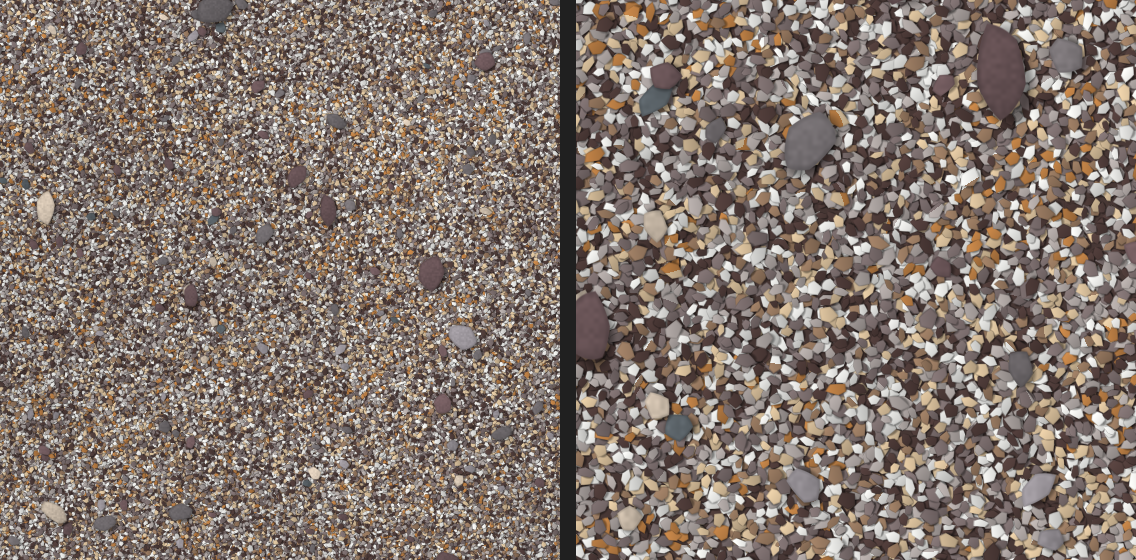
Left: the whole. Right: its middle third, enlarged.
Give the GLSL for this texture, as a WebGL 1 fragment shader.

```glsl
precision highp float;
// Coarse beach sand: tiny angular grains in mixed mineral colours with a
// scatter of smooth slate pebbles. Each layer is a jittered grid whose cells
// hold one rotated, faceted stone, painted over its own contact shadow.

uniform vec2 u_resolution;

#define FINE_GRID 140.0
#define COARSE_GRID 98.0
#define CHIP_GRID 42.0
#define PEBBLE_GRID 11.0
#define COARSE_DENSITY 0.42
#define CHIP_DENSITY 0.07
#define PEBBLE_DENSITY 0.10
#define SHADOW 0.38
#define PATCHINESS 0.16
#define GAP_COLOR vec3(0.27, 0.21, 0.20)

vec4 hash4(vec2 p, float seed) {
  vec4 q = fract((p.xyxy + seed) * vec4(0.1031, 0.1030, 0.0973, 0.1099));
  q += dot(q, q.wzxy + 33.33);
  return fract((q.xxyz + q.yzzw) * q.zywx);
}

float noise(vec2 p) {
  vec2 i = floor(p), f = fract(p);
  f = f * f * (3.0 - 2.0 * f);
  float low = mix(hash4(i, 3.7).x, hash4(i + vec2(1.0, 0.0), 3.7).x, f.x);
  float high = mix(hash4(i + vec2(0.0, 1.0), 3.7).x, hash4(i + 1.0, 3.7).x, f.x);
  return mix(low, high, f.y);
}

mat2 rotation(float a) {
  float c = cos(a), s = sin(a);
  return mat2(c, -s, s, c);
}

// Mineral colours of the small grains, from dark to pale to ochre
vec3 grainColor(float t) {
  if (t < 0.14) return vec3(0.29, 0.22, 0.21);
  if (t < 0.34) return vec3(0.45, 0.40, 0.40);
  if (t < 0.52) return vec3(0.63, 0.60, 0.59);
  if (t < 0.72) return vec3(0.83, 0.83, 0.82);
  if (t < 0.83) return vec3(0.55, 0.44, 0.35);
  if (t < 0.96) return vec3(0.78, 0.69, 0.56);
  return vec3(0.68, 0.46, 0.25);
}

// Slate, purple and occasional pale stones
vec3 pebbleColor(float t) {
  if (t < 0.40) return vec3(0.42, 0.40, 0.41);
  if (t < 0.68) return vec3(0.40, 0.32, 0.33);
  if (t < 0.78) return vec3(0.34, 0.37, 0.39);
  if (t < 0.92) return vec3(0.54, 0.52, 0.54);
  return vec3(0.80, 0.74, 0.67);
}

// Radial measure of a stone: 1 on its outline, blended from round to faceted
float stoneShape(vec2 q, vec4 h, float angularity) {
  float facets = 0.0;
  for (int i = 0; i < 5; i++) {
    float k = float(i);
    float wobble = fract(h.z * 7.3 + h.w * 3.1 + k * 0.618);
    float a = 1.2566 * (k + 0.5 * wobble);
    facets = max(facets, dot(q, vec2(cos(a), sin(a))) * (0.9 + 0.35 * wobble));
  }
  return mix(length(q), facets, angularity);
}

// Paints one layer of stones; size holds the smallest and largest radius in cells
vec3 paintStones(vec3 color, vec2 uv, float grid, float density, vec2 size,
                 float angularity, float pebble, float seed) {
  vec2 p = rotation(seed) * uv * grid + 40.0;
  vec2 cell = floor(p);
  float pixel = grid / u_resolution.y;
  float patchTone = (noise(uv * 17.0) - 0.5) * PATCHINESS;
  for (int y = -1; y <= 1; y++) {
    for (int x = -1; x <= 1; x++) {
      vec2 id = cell + vec2(float(x), float(y));
      vec4 place = hash4(id, seed);
      if (place.z > density) continue;
      vec4 look = hash4(id, seed + 17.3);
      vec2 offset = p - id - 0.5 - 0.75 * (place.xy - 0.5);
      float radius = mix(size.x, size.y, look.x * look.x);
      mat2 turn = rotation(6.2832 * place.w);
      vec2 stretch = vec2(1.15, mix(0.6, 1.0, look.y)) * radius;
      vec2 q = turn * offset / stretch;
      float d = stoneShape(q, look, angularity);

      // Contact shadow falls slightly to the lower right
      vec2 s = turn * (offset - vec2(0.10, -0.14) * radius) / stretch;
      float shade = 1.0 - smoothstep(0.85, 1.3, length(s));
      color *= 1.0 - SHADOW * shade;

      // Stone body with a gentle tilt of light and individual brightness
      float pick = clamp(look.z + patchTone, 0.0, 0.999);
      vec3 body = pebble > 0.5 ? pebbleColor(look.z) : grainColor(pick);
      float light = 0.90 + 0.22 * look.w;
      light += 0.08 * dot(offset / radius, vec2(-0.5, 0.8));
      light += pebble * 0.12 * (noise(uv * 330.0) - 0.5);
      light *= 1.0 - 0.12 * smoothstep(0.75, 1.0, d);
      float edge = 0.75 * pixel / min(stretch.x, stretch.y);
      color = mix(color, body * light, 1.0 - smoothstep(1.0 - edge, 1.0 + edge, d));
    }
  }
  return color;
}

void main() {
  vec2 uv = gl_FragCoord.xy / u_resolution.y;
  vec3 color = GAP_COLOR;
  // Two beds of fine grains, the lower one filling the gaps of the upper
  color = paintStones(color, uv, FINE_GRID, 1.0, vec2(0.46, 0.64), 0.85, 0.0, 0.9);
  color = paintStones(color, uv, FINE_GRID, 1.0, vec2(0.40, 0.62), 0.85, 0.0, 0.4);
  color = paintStones(color, uv, COARSE_GRID, COARSE_DENSITY, vec2(0.28, 0.50), 0.85, 0.0, 1.1);
  // Scattered chips and pebbles lie on top
  color = paintStones(color, uv, CHIP_GRID, CHIP_DENSITY, vec2(0.25, 0.46), 0.7, 1.0, 0.7);
  color = paintStones(color, uv, PEBBLE_GRID, PEBBLE_DENSITY, vec2(0.17, 0.31), 0.5, 1.0, 0.2);
  // Broad tonal drift across the beach
  color *= 0.97 + 0.09 * noise(uv * 4.0 + 9.0);
  gl_FragColor = vec4(clamp(color, 0.0, 1.0), 1.0);
}
```
